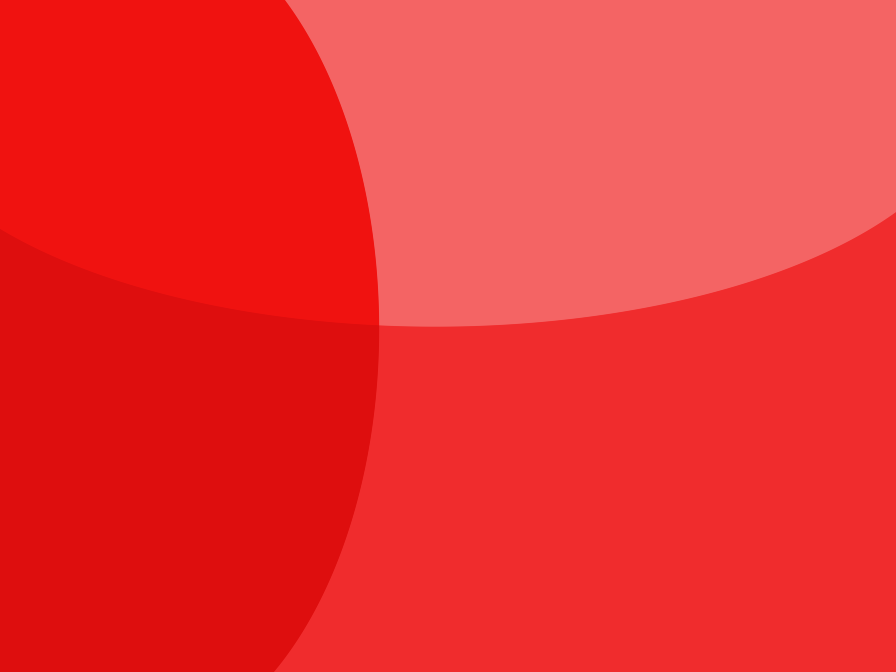
Give the GLSL for this background, as a Shadertoy shader.

```glsl
// Approximate signed distance to an axis-aligned ellipse
float ellipseDistance(vec2 p, vec2 radii) {
    float scaled = length(p / radii);
    float slope = length(p / (radii * radii));
    return scaled * (scaled - 1.0) / max(slope, 1e-4);
}

// Smooth coverage of an ellipse, one pixel wide at its edge
float ellipseMask(vec2 p, vec2 center, vec2 radii) {
    float pixel = 1.0 / iResolution.y;
    return 1.0 - smoothstep(-0.6 * pixel, 0.6 * pixel, ellipseDistance(p - center, radii));
}

void mainImage(out vec4 fragColor, in vec2 fragCoord) {
    // Canvas units: height is one
    vec2 p = fragCoord / iResolution.y;
    p.x += 0.5 * (4.0 / 3.0 - iResolution.x / iResolution.y);

    // Two large overlapping ellipses
    float leftMask = ellipseMask(p, vec2(0.191, 0.5104), vec2(0.3733, 0.6267));
    float topMask = ellipseMask(p, vec2(0.6476, 0.875), vec2(0.8073, 0.3611));

    // Each side has a shaded and a lit tone
    vec3 rightColor = mix(vec3(0.943, 0.173, 0.177), vec3(0.957, 0.393, 0.393), topMask);
    vec3 leftColor = mix(vec3(0.87, 0.053, 0.053), vec3(0.942, 0.07, 0.063), topMask);

    fragColor = vec4(mix(rightColor, leftColor, leftMask), 1.0);
}
```
